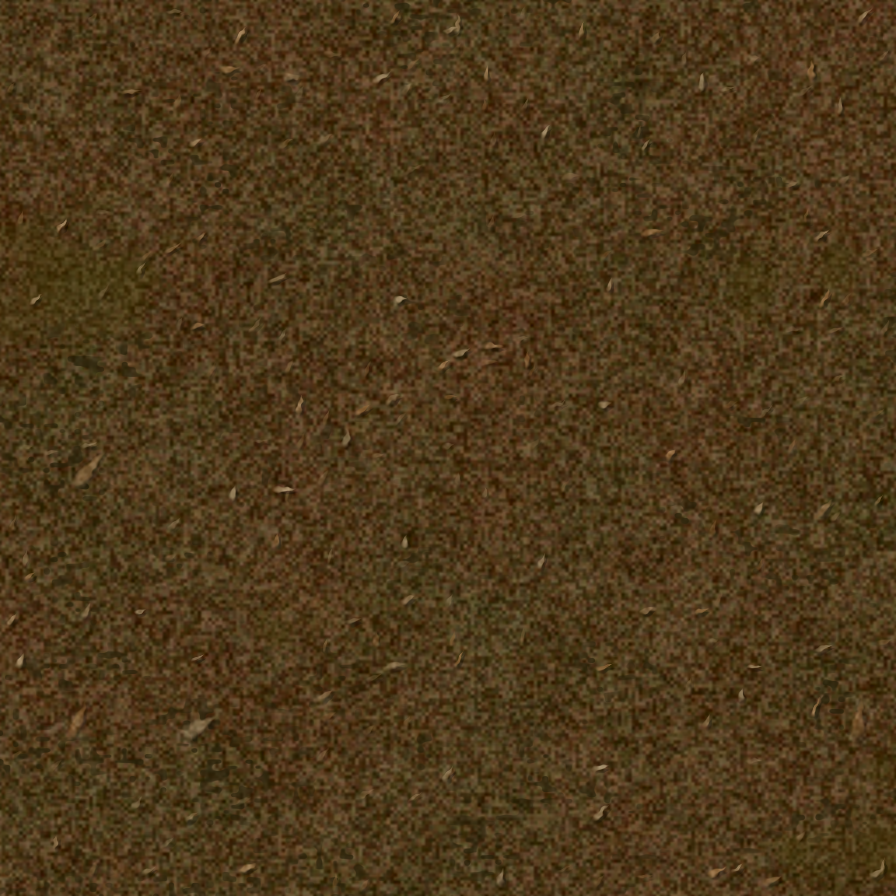
Reproduce this texture procedurally as a Shadertoy shader.

```glsl
// Dark brown soil with fine red and green grain, mossy stains and pale straw flecks.

// Integer hash: one value in 0..1 per lattice cell and seed
float hash(vec2 cell, uint seed) {
    uvec2 q = uvec2(ivec2(cell)) * uvec2(1597334673u, 3812015801u);
    uint n = (q.x ^ q.y ^ (seed * 2654435769u)) * 1597334673u;
    n = (n ^ (n >> 15)) * 2246822519u;
    n ^= n >> 13;
    return float(n & 0xffffffu) / 16777216.0;
}

// Smooth value noise, centred on zero
float noise(vec2 p, uint seed) {
    vec2 i = floor(p), f = fract(p);
    f = f * f * (3.0 - 2.0 * f);
    float low = mix(hash(i, seed), hash(i + vec2(1, 0), seed), f.x);
    float high = mix(hash(i + vec2(0, 1), seed), hash(i + vec2(1, 1), seed), f.x);
    return mix(low, high, f.y) - 0.5;
}

float fbm(vec2 p, uint seed) {
    float sum = 0.0, amp = 0.6;
    for (uint k = 0u; k < 4u; k++) {
        sum += amp * noise(p, seed + k);
        p = p * 2.03 + 7.3;
        amp *= 0.6;
    }
    return sum;
}

// Coverage of a tapered chip lying along the x axis
float chip(vec2 p, float halfLength, float halfWidth) {
    float taper = mix(1.0, 0.35, clamp(p.x / halfLength * 0.5 + 0.5, 0.0, 1.0));
    float d = length(p / vec2(halfLength, halfWidth * taper)) - 1.0;
    return 1.0 - smoothstep(-0.45, 0.45, d);
}

// One layer of scattered chips, each kept inside its own grid cell
vec3 addFlecks(vec3 col, vec2 uv, float cells, float density, float size, float opacity, uint seed) {
    vec2 g = uv * cells, cell = floor(g);
    if (hash(cell, seed) > density) return col;
    vec2 centre = 0.25 + 0.5 * vec2(hash(cell, seed + 1u), hash(cell, seed + 2u));
    vec2 p = (fract(g) - centre) / cells;
    float angle = mix(0.0, 1.5, hash(cell, seed + 3u));
    float c = cos(angle), s = sin(angle);
    mat2 turn = mat2(c, -s, s, c);
    float len = size * mix(0.7, 1.2, hash(cell, seed + 4u));
    float wid = size * mix(0.3, 0.6, hash(cell, seed + 5u));
    vec2 ragged = 0.003 * vec2(noise(uv * 190.0, 61u), noise(uv * 190.0, 62u));

    // Shadow below right, then the chip itself
    float shade = chip(turn * (p + vec2(-0.003, 0.004) + ragged), len, wid);
    col *= 1.0 - 0.3 * opacity * shade;
    vec3 straw = mix(vec3(0.60, 0.43, 0.25), vec3(0.64, 0.56, 0.42), hash(cell, seed + 6u));
    straw += 0.22 * noise(uv * 230.0, 63u);
    float cover = chip(turn * (p + ragged), len, wid);
    return mix(col, straw, cover * opacity * mix(0.55, 1.0, hash(cell, seed + 7u)));
}

void mainImage(out vec4 fragColor, in vec2 fragCoord) {
    vec2 uv = fragCoord / iResolution.y;

    // Brightness: fine grain, small clods and broad patches
    float light = 0.20 * noise(uv * 256.0, 1u)
                + 0.11 * noise(uv * 137.0 + 3.7, 2u)
                + 0.05 * fbm(uv * 22.0, 3u);
    vec3 col = vec3(0.312, 0.227, 0.108) + light * vec3(1.0, 0.96, 0.9);

    // Hue: red against green, per grain and in patches
    float hue = 0.9 * noise(uv * 205.0 + 11.3, 11u) + 0.6 * fbm(uv * 9.0, 12u);
    col += hue * vec3(0.060, -0.034, -0.005);
    col.b += 0.05 * noise(uv * 170.0 + 5.1, 17u);

    // Dark pits gathered in loose clusters
    float cluster = smoothstep(0.0, 0.4, fbm(uv * vec2(13.0, 19.0) + 4.0, 21u));
    float pit = smoothstep(0.08, 0.3, noise(uv * vec2(115.0, 160.0), 26u));
    col = mix(col, vec3(0.15, 0.125, 0.035), pit * (0.12 + 0.6 * cluster));

    // Faint olive moss stains
    float moss = smoothstep(0.24, 0.44, fbm(uv * 5.0 + 2.6, 31u));
    col = mix(col, vec3(0.27, 0.22, 0.05) + 0.5 * light, 0.6 * moss);

    // Faint crumbs, clear straw chips and a few large pieces
    col = addFlecks(col, uv, 23.0, 0.22, 0.0075, 0.40, 40u);
    col = addFlecks(col, uv, 17.0, 0.19, 0.0085, 0.90, 80u);
    col = addFlecks(col, uv, 21.0, 0.08, 0.0070, 0.85, 120u);
    col = addFlecks(col, uv, 7.0, 0.05, 0.0190, 0.85, 160u);

    fragColor = vec4(clamp(col, 0.0, 1.0), 1.0);
}
```
